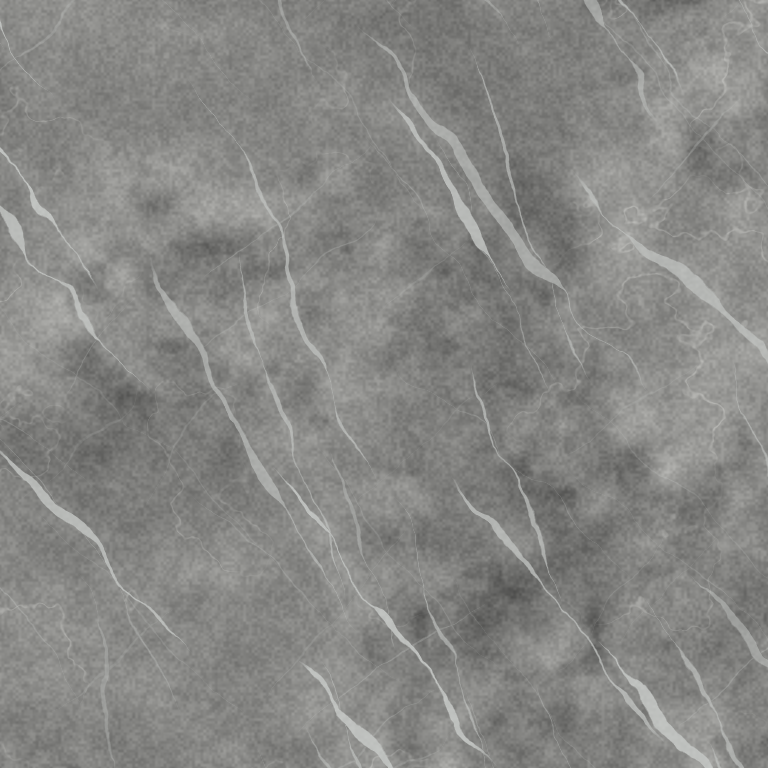
A WebGL 1 fragment shader for this texture:

```glsl
precision highp float;

uniform vec2 u_resolution;

const vec3 STONE_TINT = vec3(1.0, 1.0, 0.982);
const vec3 CALCITE = vec3(0.755, 0.765, 0.755);

float hash(vec2 p) {
  vec3 q = fract(p.xyx * 0.1031);
  q += dot(q, q.yzx + 33.33);
  return fract((q.x + q.y) * q.z);
}

float noise(vec2 p) {
  vec2 cell = floor(p);
  vec2 f = fract(p);
  f = f * f * (3.0 - 2.0 * f);
  float low = mix(hash(cell), hash(cell + vec2(1.0, 0.0)), f.x);
  float high = mix(hash(cell + vec2(0.0, 1.0)), hash(cell + 1.0), f.x);
  return mix(low, high, f.y);
}

float fbm(vec2 p) {
  float sum = 0.0;
  float amplitude = 0.52;
  for (int i = 0; i < 5; i++) {
    sum += amplitude * noise(p);
    p = mat2(0.8, 0.6, -0.6, 0.8) * p * 2.03 + 17.3;
    amplitude *= 0.5;
  }
  return sum;
}

vec2 rotate(vec2 p, float angle) {
  float c = cos(angle);
  float s = sin(angle);
  return vec2(c * p.x + s * p.y, c * p.y - s * p.x);
}

// Tapered, wandering cracks scattered over stretched cells along one direction
float veins(vec2 p, float angle, vec2 cellSize, float width, float density,
            float seed, float softness) {
  vec2 q = rotate(p, angle) + seed * 0.37;
  vec2 home = floor(q / cellSize);
  float swell = mix(0.15, 1.25, smoothstep(0.25, 0.8, noise(q * 17.0 + seed)));
  float result = 0.0;
  for (int j = -1; j <= 1; j++) {
    for (int i = -1; i <= 1; i++) {
      vec2 id = home + vec2(float(i), float(j));
      vec2 key = id + seed * 7.0;
      float present = step(hash(key + 3.0), density);
      vec2 jitter = vec2(hash(key + 11.0), hash(key + 29.0));
      vec2 d = q - (id + jitter) * cellSize;
      float reach = cellSize.x * mix(0.4, 0.95, hash(key + 41.0));
      float slope = (hash(key + 53.0) - 0.5) * 0.32;
      float wander = noise(vec2(d.x * 16.0, jitter.x * 90.0)) - 0.5;
      float gap = abs(d.y - slope * d.x - 0.022 * wander);
      float taper = max(0.0, 1.0 - d.x * d.x / (reach * reach));
      float halfWidth = width * taper * swell;
      float line = clamp((halfWidth - gap) / softness + 0.5, 0.0, 1.0);
      float halo = 0.16 * exp(-gap / (width * 2.5 + 0.001));
      float strength = mix(0.45, 1.0, hash(key + 67.0));
      strength *= smoothstep(0.0, 0.35, taper) * present;
      result = max(result, strength * max(line, halo));
    }
  }
  return result;
}

// Fine crackle along the middle contour of a noise field
float crackle(vec2 p, float width) {
  float ridge = abs(fbm(p) - 0.5);
  return 1.0 - smoothstep(0.0, width, ridge);
}

// Cloudy body of the stone with dark flecks, pale drifts and grain
float stoneTone(vec2 p, float drift) {
  float calm = smoothstep(0.36, 0.58, noise(p * 2.7 + 8.4));
  float tone = 0.498 + 0.25 * (fbm(p * 4.5 + 3.1) - 0.5);
  tone += mix(0.1, 0.26, calm) * (fbm(p * 21.0 + 9.7) - 0.5);
  float fleck = smoothstep(0.72, 0.93, noise(p * 31.0 + 5.0));
  tone -= 0.06 * fleck * calm;
  tone += 0.085 * drift * mix(0.4, 1.2, fbm(p * 30.0));
  tone += 0.085 * (noise(p * 270.0) - 0.5);
  tone += 0.045 * (noise(p * 120.0 + 40.0) - 0.5);
  return tone;
}

void main() {
  vec2 p = gl_FragCoord.xy / u_resolution.y;
  float softness = max(1.0 / u_resolution.y, 0.0018);

  // Bend the cracks broadly, then roughen their edges
  vec2 bend = vec2(noise(p * 4.0 + 2.0), noise(p * 4.0 + 31.0)) - 0.5;
  vec2 fray = vec2(fbm(p * 32.0 + 6.0), fbm(p * 32.0 + 71.0)) - 0.5;
  vec2 warped = p + 0.045 * bend + 0.011 * fray;

  float drift = smoothstep(0.54, 0.72, fbm(p * 3.6 + 13.0));
  float tone = stoneTone(p, drift);

  // Faint web, strongest inside the pale drifts
  float web = crackle(warped * 7.0 + 21.0, 0.012);
  float webMask = smoothstep(0.42, 0.75, noise(p * 6.0 + 50.0));
  tone += 0.075 * web * max(webMask, drift);

  // Bold veins, steep cracks, long hairlines and cross branches
  float bold = veins(warped, -0.93, vec2(0.34, 0.17), 0.0068, 0.62, 2.0, softness);
  float steep = veins(warped, -1.13, vec2(0.31, 0.12), 0.0028, 0.6, 5.0, softness);
  float hair = veins(warped, -0.84, vec2(0.46, 0.1), 0.001, 0.65, 9.0, softness);
  float branch = veins(warped, 0.75, vec2(0.17, 0.16), 0.0014, 0.5, 14.0, softness);

  float vein = max(max(bold, 0.8 * steep), max(0.42 * hair, 0.36 * branch));
  vec3 colour = mix(tone * STONE_TINT, CALCITE, vein);
  colour += 0.03 * (noise(p * 250.0 + 90.0) - 0.5) * vein;
  gl_FragColor = vec4(clamp(colour, 0.0, 1.0), 1.0);
}
```
